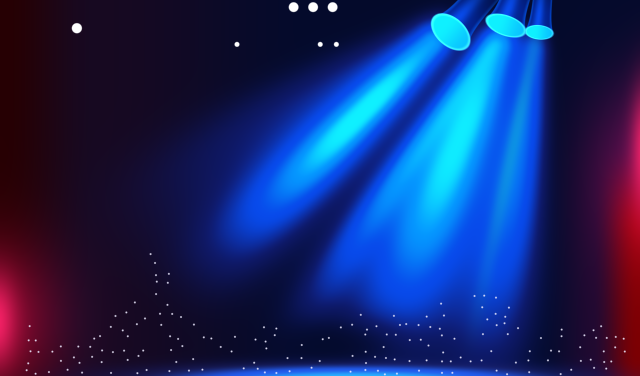
Write a Shadertoy shader that draws this background.

```glsl
const float ASPECT = 1.7067;
const vec3 WINE = vec3(0.15, 0.0, 0.01);
const vec3 PLUM = vec3(0.09, 0.035, 0.13);
const vec3 NAVY = vec3(0.015, 0.04, 0.17);
const vec3 VIOLET = vec3(0.13, 0.035, 0.19);
const vec3 PINK = vec3(1.0, 0.14, 0.42);
const vec3 MAGENTA = vec3(0.40, 0.03, 0.17);
const vec3 RED = vec3(0.48, 0.0, 0.01);
const vec3 INDIGO = vec3(0.06, 0.11, 0.46);
const vec3 BLUE = vec3(0.03, 0.29, 0.92);
const vec3 AZURE = vec3(0.02, 0.60, 1.0);
const vec3 CYAN = vec3(0.06, 0.94, 1.0);
const vec3 TEAL = vec3(0.08, 0.72, 0.80);
const float SPARK_CELL = 0.029;
const float SPARK_CHANCE = 0.55;
const float SPARK_RADIUS = 0.0024;

float hash(vec2 p) {
    return fract(sin(dot(p, vec2(127.1, 311.7))) * 43758.5453);
}

float bell(vec2 p, vec2 center, vec2 size) {
    vec2 q = (p - center) / size;
    return exp(-dot(q, q));
}

float disc(vec2 p, vec2 center, float radius, float px) {
    return 1.0 - smoothstep(radius - px, radius + px, length(p - center));
}

// Soft cone of light from a to b, widening from w.x to w.y
float beam(vec2 p, vec2 a, vec2 b, vec2 w) {
    vec2 d = b - a, q = p - a;
    float t = dot(q, d) / dot(d, d);
    float across = (q.x * d.y - q.y * d.x) / length(d);
    float s = across / mix(w.x, w.y, clamp(t, 0.0, 1.3));
    float along = smoothstep(-0.05, 0.06, t) * (1.0 - smoothstep(0.36, 1.18, t));
    return exp(-pow(abs(s), 2.2)) * along * mix(0.76, 1.0, smoothstep(0.0, 0.3, t));
}

vec3 lightRamp(float e) {
    vec3 c = mix(INDIGO, BLUE, smoothstep(0.28, 0.62, e));
    c = mix(c, AZURE, smoothstep(0.60, 0.86, e));
    return mix(c, CYAN, smoothstep(0.82, 0.98, e));
}

// Flared housing with a glowing elliptical lens
vec3 lamp(vec3 col, vec2 p, vec2 lens, vec2 radii, float tilt, float px) {
    vec2 axis = vec2(sin(tilt), cos(tilt)), d = p - lens;
    vec2 q = vec2(dot(d, vec2(axis.y, -axis.x)), dot(d, axis));
    float halfWidth = radii.x * (0.66 + 0.34 * exp(-max(q.y, 0.0) / 0.03));
    float body = (1.0 - smoothstep(-px, px, abs(q.x) - halfWidth)) * smoothstep(-px, px, q.y);
    float u = q.x / halfWidth;
    vec3 shell = mix(vec3(0.01, 0.13, 0.55), BLUE, exp(-5.0 * (u + 0.2) * (u + 0.2)));
    shell += 0.25 * AZURE * smoothstep(0.75, 1.0, abs(u));
    shell *= mix(1.0, 0.6, smoothstep(0.04, 0.15, q.y));
    col = mix(col, shell, body);
    float r = length(q / radii), aa = px / radii.y;
    vec3 glass = mix(CYAN, AZURE, 0.5 * smoothstep(-0.4, 0.9, q.x / radii.x));
    glass += 0.2 * smoothstep(0.82, 0.98, r);
    return mix(col, glass, 1.0 - smoothstep(1.0 - aa, 1.0 + aa, r));
}

vec3 backdrop(vec2 p) {
    vec3 col = mix(WINE, PLUM, smoothstep(0.0, 0.26, p.x));
    col = mix(col, NAVY, smoothstep(0.25, 0.85, p.x));
    float low = 1.0 - smoothstep(0.35, 0.95, p.y);
    col = mix(col, VIOLET, smoothstep(1.44, 1.60, p.x) * low);
    // Side glows
    col += MAGENTA * bell(p, vec2(-0.02, 0.15), vec2(0.18, 0.20));
    col = mix(col, PINK, 0.9 * bell(p, vec2(-0.01, 0.145), vec2(0.05, 0.11)));
    float curtain = smoothstep(1.58, 1.70, p.x);
    col = mix(col, RED, curtain * (1.0 - smoothstep(0.38, 0.62, p.y)));
    col += MAGENTA * 0.75 * bell(p, vec2(1.72, 0.55), vec2(0.13, 0.23));
    return mix(col, PINK, 0.9 * bell(p, vec2(1.72, 0.60), vec2(0.035, 0.16)));
}

void mainImage(out vec4 fragColor, in vec2 fragCoord) {
    vec2 p = fragCoord / iResolution.xy * vec2(ASPECT, 1.0);
    float px = 0.8 / iResolution.y;
    vec3 col = backdrop(p);

    // Wide haze, then the beams, joined as a screen blend
    float dark = 1.0 - 0.34 * beam(p, vec2(1.19, 0.94), vec2(0.24, 0.37), vec2(0.05, 0.19));
    dark *= 1.0 - 0.30 * beam(p, vec2(1.30, 0.96), vec2(0.86, 0.06), vec2(0.12, 0.42));
    dark *= 1.0 - 0.97 * beam(p, vec2(1.195, 0.925), vec2(0.51, 0.25), vec2(0.045, 0.125));
    dark *= 1.0 - 0.70 * beam(p, vec2(1.33, 0.91), vec2(0.76, 0.09), vec2(0.028, 0.075));
    dark *= 1.0 - 0.92 * beam(p, vec2(1.35, 0.93), vec2(0.97, 0.02), vec2(0.045, 0.16));
    dark *= 1.0 - 0.40 * beam(p, vec2(1.38, 0.94), vec2(1.14, -0.08), vec2(0.07, 0.26));
    dark *= 1.0 - 0.60 * beam(p, vec2(1.435, 0.92), vec2(1.29, -0.06), vec2(0.035, 0.12));
    // Dim pool near the stage
    dark = mix(dark, 1.0, 0.75 * bell(p, vec2(0.88, 0.08), vec2(0.20, 0.07)));
    float energy = 1.0 - dark;
    col = mix(col, lightRamp(energy), smoothstep(0.0, 0.42, energy));
    float streak = beam(p, vec2(1.432, 0.91), vec2(1.27, 0.15), vec2(0.018, 0.022));
    col = mix(col, TEAL, 0.42 * streak);

    // Floor glow
    float floorGlow = bell(p, vec2(0.95, -0.012), vec2(0.58, 0.046));
    vec3 floorColor = lightRamp(0.9 * floorGlow) + vec3(0.15, 0.1, 0.0) * floorGlow;
    col = mix(col, floorColor, smoothstep(0.0, 0.7, floorGlow));

    // Scattered sparks under an uneven skyline
    vec2 cell = floor(p / SPARK_CELL);
    vec2 jitter = vec2(hash(cell), hash(cell + 17.3));
    vec2 spot = (cell + 0.15 + 0.7 * jitter) * SPARK_CELL;
    float skyline = 0.12 + 0.19 * exp(-pow((spot.x - 0.41) / 0.10, 2.0))
        + 0.11 * exp(-pow((spot.x - 1.24) / 0.22, 2.0)) + 0.03 * sin(spot.x * 21.0);
    float lit = step(hash(cell + 41.7), SPARK_CHANCE) * step(spot.y, skyline)
        * step(0.07, spot.x) * step(spot.x, 1.67);
    col = mix(col, vec3(0.93, 0.92, 1.0), 0.9 * lit * disc(p, spot, SPARK_RADIUS, px));

    // Ceiling lights
    float dots = disc(p, vec2(0.205, 0.925), 0.0135, px);
    for (int i = 0; i < 3; i++) {
        float k = float(i);
        dots = max(dots, disc(p, vec2(0.783 + 0.052 * k, 0.981), 0.013, px));
        float x = i == 0 ? 0.632 : 0.811 + 0.043 * k;
        dots = max(dots, disc(p, vec2(x, 0.882), 0.0065, px));
    }
    col = mix(col, vec3(1.0), dots);

    // Spotlights
    col = lamp(col, p, vec2(1.438, 0.914), vec2(0.038, 0.019), 0.10, px);
    col = lamp(col, p, vec2(1.349, 0.932), vec2(0.056, 0.027), 0.34, px);
    col = lamp(col, p, vec2(1.202, 0.915), vec2(0.061, 0.038), 0.72, px);
    fragColor = vec4(clamp(col, 0.0, 1.0), 1.0);
}
```
